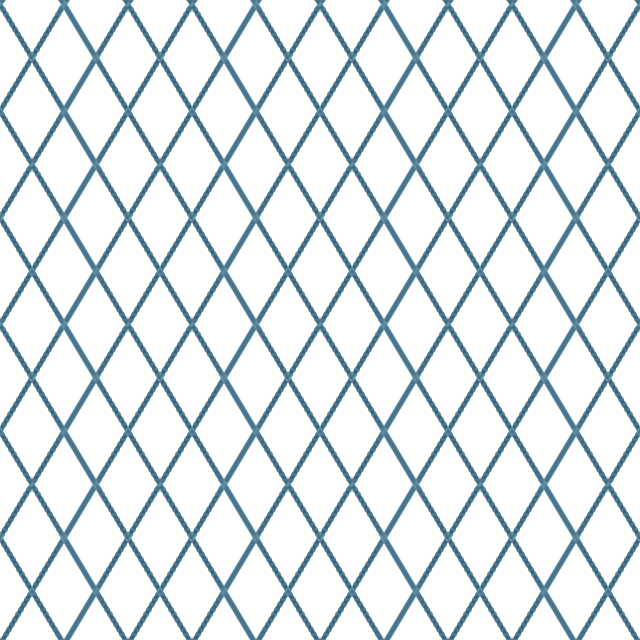
Give the GLSL for this pattern, as a WebGL 1 fragment shader.

```glsl
precision highp float;
// Diamond lattice of beaded blue-grey cords on white, 10 cells across and 6 down.

uniform vec2 u_resolution;

const float TAU = 6.2831853;

// One family of parallel cords: colour in rgb, coverage in a.
vec4 cords(vec2 p, float smoothness, float node) {
  vec2 cells = vec2(10.0, 6.0);
  float phase = dot(p, cells);
  float dist = (phase - floor(phase + 0.5)) / length(cells);

  // Beads follow the height of the nearest point on the cord axis.
  float axisY = p.y - dist * cells.y / length(cells);
  float bead = cos(TAU * 128.0 * axisY) * (1.0 - smoothness);

  // Beads swell the outline; smooth stretches are a little wider.
  float halfWidth = 0.0040 + 0.0005 * bead + 0.0004 * smoothness;
  float soft = max(0.0009, 0.6 / u_resolution.y);
  float cover = 1.0 - smoothstep(halfWidth - soft, halfWidth + soft, abs(dist));

  // Dark core, paler rim, paler crossings.
  float rim = smoothstep(0.0008, 0.0042, abs(dist));
  float light = 0.28 + 0.22 * bead + 0.42 * rim + 0.12 * smoothness + 0.30 * node;
  vec3 tint = mix(vec3(0.20, 0.35, 0.45), vec3(0.40, 0.59, 0.67), clamp(light, 0.0, 1.0));
  return vec4(tint, cover);
}

void main() {
  vec2 p = gl_FragCoord.xy / u_resolution;
  p.y += 0.007;

  // Four vertical bands where the beading fades out.
  float smoothness = smoothstep(0.45, 0.9, cos(2.0 * TAU * 2.0 * (p.x - 0.125)));

  // Distance to the nearest crossing, on the staggered grid.
  vec2 cell = p * vec2(10.0, 6.0);
  vec2 corner = (fract(cell + 0.5) - 0.5) / vec2(10.0, 6.0);
  vec2 middle = (fract(cell) - 0.5) / vec2(10.0, 6.0);
  float node = 1.0 - smoothstep(0.002, 0.009, min(length(corner), length(middle)));

  vec4 rising = cords(vec2(-p.x, p.y), smoothness, node);
  vec4 falling = cords(p, smoothness, node);

  vec3 color = mix(vec3(1.0), rising.rgb, rising.a);
  color = mix(color, falling.rgb, falling.a);
  gl_FragColor = vec4(color, 1.0);
}
```
